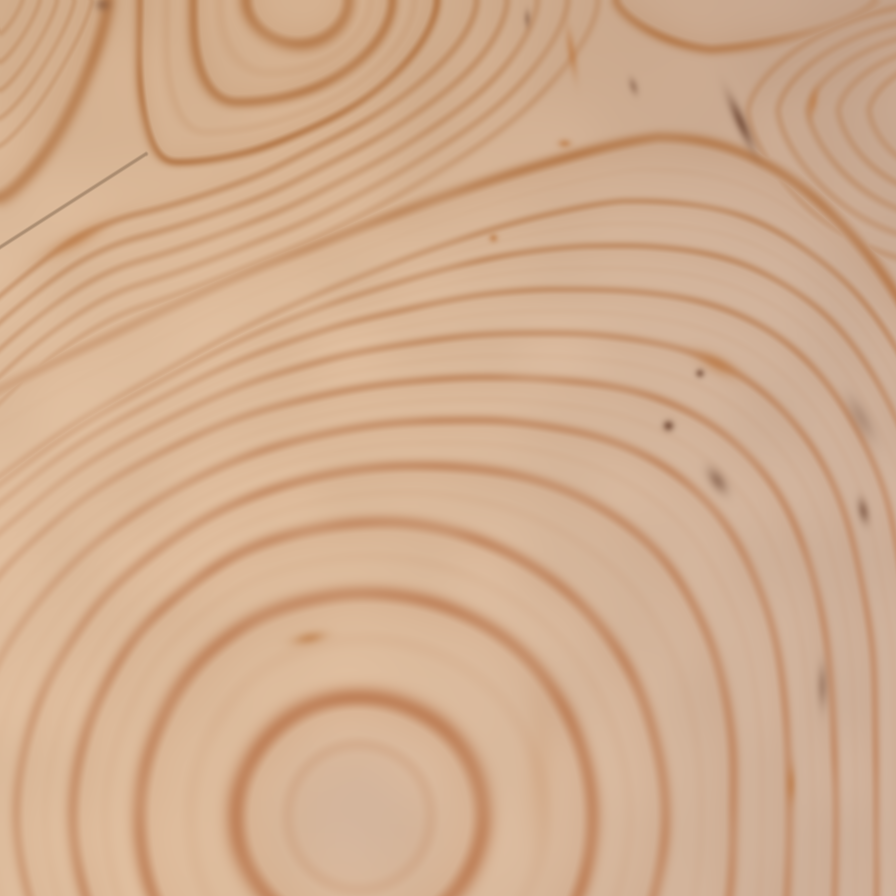
This texture is drawn by a WebGL 1 fragment shader. Its source:

```glsl
precision highp float;
// Pale pine board with knot rings, flowing grain, small blemishes and a thin crack.
uniform vec2 u_resolution;

float hash(vec2 p) {
  return fract(sin(dot(p, vec2(12.9898, 78.233))) * 43758.5453);
}

float noise(vec2 p) {
  vec2 i = floor(p), f = fract(p);
  f = f * f * (3.0 - 2.0 * f);
  return mix(mix(hash(i), hash(i + vec2(1, 0)), f.x),
             mix(hash(i + vec2(0, 1)), hash(i + vec2(1, 1)), f.x), f.y);
}

// Approximate signed distance to a superellipse.
float ovalDist(vec2 q, vec2 radii, vec2 power) {
  vec2 u = max(abs(q), 0.01) / radii;
  vec2 slope = power * pow(u, power - 1.0) / radii;
  return (pow(u.x, power.x) + pow(u.y, power.y) - 1.0) / max(length(slope), 0.0001);
}

// Growth line with a faint tint on its inner side.
float growthLine(float d, float width) {
  float core = exp(-d * d / (width * width));
  return max(core, 0.25 * exp(-abs(d) / (width * 2.5)) * smoothstep(2.0, -2.0, d));
}

// Soft elliptical mark, turned by an angle.
float blot(vec2 p, vec2 center, vec2 size, float angle) {
  vec2 q = p - center;
  float c = cos(angle), s = sin(angle);
  q = vec2(c * q.x + s * q.y, c * q.y - s * q.x) / size;
  return exp(-1.6 * dot(q, q));
}

// Rings around the large knot; they lean and straighten as they grow.
float largeKnot(vec2 p) {
  float ink = 0.0;
  for (int j = 2; j <= 22; j++) {
    float i = float(j) * 0.5;
    float outer = smoothstep(10.0, 11.0, i);
    float young = exp(-0.35 * (i - 1.0));
    float height = 148.0 + 38.0 * i - 83.0 * exp(0.95 - 0.95 * i) + 17.0 * outer;
    height += 5.0 * exp(-0.6 * (i - 4.0) * (i - 4.0));
    float apex = max(302.0 + 6.0 * i, 235.0 + 30.0 * i);
    float leftR = 28.0 + 78.0 * i + 200.0 * outer + 11.0 * exp(-4.0 * (i - 2.0) * (i - 2.0));
    float rightR = 314.0 - 208.0 * exp(0.55 - 0.55 * i);
    vec2 q = p - vec2(apex, 700.0);
    bool isLeft = q.x < 0.0;
    float power = isLeft ? 2.0 - 0.15 * max(i - 6.0, 0.0) : max(2.0, 3.0 - 0.06 * (i - 7.0) * (i - 7.0));
    float d = ovalDist(q, vec2(isLeft ? leftR : rightR, height), vec2(power));
    float strength = 0.55 + 0.4 * young + 0.3 * outer;
    strength *= mix(1.0, 0.5, smoothstep(60.0, 450.0, -q.x) * smoothstep(2.0, 5.0, i));
    strength *= mod(float(j), 2.0) < 0.5 ? 1.0 : 0.12;
    ink = max(ink, strength * growthLine(d, 3.5 + 6.0 * young + 2.0 * outer));
  }
  return max(ink, 0.22 * growthLine(length(p - vec2(308, 700)) - 62.0, 7.0));
}

// Knot on the upper edge and the bands sweeping past it.
float upperKnot(vec2 p) {
  float ink = 0.0;
  for (int j = 0; j < 5; j++) {
    float k = float(j) * 0.5;
    vec2 q = p - vec2(255.0 - 50.0 * k, 0.0);
    bool isLeft = q.x < 0.0;
    vec2 radii = vec2(isLeft ? 44.0 - 4.0 * k : 44.0 + 88.0 * k, 38.0 + 50.0 * k);
    float d = ovalDist(q, radii, vec2(isLeft ? 2.0 + 0.5 * k : 2.0 - 0.15 * k));
    ink = max(ink, (mod(float(j), 2.0) < 0.5 ? 0.85 : 0.15) * growthLine(d, 6.5 - 1.2 * k));
  }
  float droop = max(120.0 - p.x, 0.0);
  vec2 q = p - vec2(0.0, 0.0035 * droop * droop);
  for (int j = 0; j < 5; j++) {
    float k = float(j);
    float d = ovalDist(q, vec2(408.0 + 26.0 * k, 203.0 + 23.0 * k), vec2(1.5 - 0.07 * k, 1.67));
    ink = max(ink, (0.55 - 0.05 * k) * growthLine(d, 4.0));
  }
  return ink;
}

// Partial rings in the upper corners and the dip between the knots.
float cornerRings(vec2 p) {
  float ink = 0.85 * growthLine(ovalDist(p, vec2(92, 168), vec2(1.4)), 7.0);
  vec2 q = p - vec2(795, 95);
  for (int j = 0; j < 5; j++) {
    float k = float(j);
    float d = ovalDist(p, vec2(18.0 + 15.0 * k, 28.0 + 24.0 * k), vec2(1.25));
    ink = max(ink, 0.35 * growthLine(d, 3.0));
    d = ovalDist(q, vec2(50.0 + 26.0 * k, q.y < 0.0 ? 40.0 + 13.0 * k : 50.0 + 20.0 * k), vec2(1.6));
    ink = max(ink, 0.38 * growthLine(d, 4.0));
  }
  q = p - vec2(610, 0);
  float dip = ovalDist(q, vec2(q.x < 0.0 ? 82.0 : 140.0, 42.0), vec2(1.5));
  return max(ink, mix(0.8, 0.35, smoothstep(20.0, 110.0, q.x)) * growthLine(dip, 5.0));
}

void main() {
  // Board grid: 768 units across, measured down from the top.
  vec2 uv = gl_FragCoord.xy / u_resolution;
  vec2 p = vec2(uv.x, 1.0 - uv.y) * 768.0;
  vec2 w = p + 2.5 * (vec2(noise(p / 70.0), noise(p / 70.0 + 31.0)) - 0.5);

  // Bare wood: warm on the left, greyer on the right, tan at the top.
  vec3 color = mix(vec3(0.872, 0.742, 0.618), vec3(0.81, 0.695, 0.61), smoothstep(0.3, 1.05, uv.x));
  color -= vec3(0.04, 0.05, 0.055) * smoothstep(0.62, 1.0, uv.y);
  color = mix(color, vec3(0.81, 0.69, 0.60), 0.8 * blot(p, vec2(308, 700), vec2(85), 0.0));
  color += 0.025 * (noise(p / 60.0) - 0.5);

  // Growth lines, yellower toward the top.
  float ink = max(largeKnot(w), max(upperKnot(w), cornerRings(w)));
  ink *= 0.85 + 0.3 * noise(p / 38.0 + 9.0);
  color = mix(color, mix(vec3(0.70, 0.46, 0.27), vec3(0.74, 0.49, 0.33), smoothstep(100.0, 500.0, p.y)), ink * 0.88);

  // Resin stains.
  float stain = blot(p, vec2(615, 312), vec2(23, 9), 0.5) + blot(p, vec2(265, 547), vec2(17, 7), -0.2);
  stain += blot(p, vec2(490, 45), vec2(5, 24), -0.15) + blot(p, vec2(423, 204), vec2(5), 0.0);
  stain += blot(p, vec2(678, 672), vec2(5, 19), 0.0) + blot(p, vec2(484, 123), vec2(7, 5), 0.0);
  stain += blot(p, vec2(65, 206), vec2(34, 8), -0.5) + blot(p, vec2(697, 88), vec2(5, 14), 0.2);
  stain += 0.25 * blot(p, vec2(463, 665), vec2(16, 75), 0.0);
  color = mix(color, vec3(0.74, 0.48, 0.27), 0.6 * min(stain, 1.0));

  // Dark flecks and crack.
  float fleck = blot(p, vec2(573, 365), vec2(6), 0.0) + 0.8 * blot(p, vec2(600, 320), vec2(5), 0.0);
  fleck += 0.7 * blot(p, vec2(615, 412), vec2(8, 15), -0.6) + 0.75 * blot(p, vec2(740, 438), vec2(6, 13), -0.2);
  fleck += 0.5 * blot(p, vec2(705, 588), vec2(6, 22), 0.0) + 0.4 * blot(p, vec2(738, 358), vec2(9, 25), -0.5);
  fleck += 0.5 * blot(p, vec2(452, 16), vec2(4, 9), 0.0) + 0.5 * blot(p, vec2(543, 74), vec2(5, 9), -0.3);
  fleck += blot(p, vec2(635, 105), vec2(6, 28), -0.42) + 0.6 * blot(p, vec2(88, 4), vec2(8, 7), 0.0);
  color = mix(color, vec3(0.42, 0.26, 0.18), 0.7 * min(fleck, 1.0));
  float along = clamp(p.x / 125.0, 0.0, 1.0);
  float crack = smoothstep(3.0, 0.4, length(p - mix(vec2(0, 212), vec2(125, 132), along)));
  gl_FragColor = vec4(mix(color, vec3(0.55, 0.44, 0.34), 0.6 * crack), 1.0);
}
```
